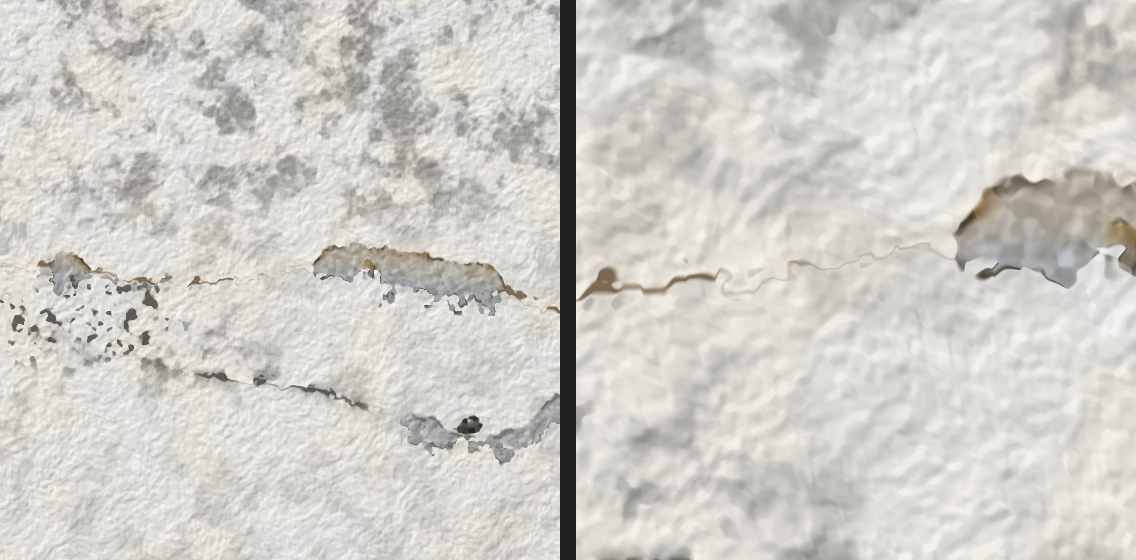
Left, the full canvas; right, a detail of the centre.
A WebGL 2 fragment shader for this texture:

```glsl
#version 300 es
precision highp float;
// Rough whitewashed plaster with grey stains, two ragged cracks and peeled patches.
uniform vec2 u_resolution;
out vec4 fragColor;

vec3 hash3(vec2 p) {
    vec3 q = fract(p.xyx * vec3(0.1031, 0.1030, 0.0973));
    q += dot(q, q.yzx + 33.33);
    return fract((q.xxy + q.yzz) * q.zyx);
}

// Cellular noise: random tones of scattered points, blended by closeness.
float cells(vec2 p) {
    vec2 id = floor(p), f = p - id;
    float sum = 0.0, total = 1e-4;
    for (int y = -1; y <= 1; y++)
    for (int x = -1; x <= 1; x++) {
        vec2 o = vec2(x, y);
        vec3 h = hash3(id + o + 200.0);
        vec2 d = o + h.xy - f;
        float w = exp(-7.0 * dot(d, d));
        sum += w * h.z;
        total += w;
    }
    return sum / total;
}

// Trowelled surface: short slanted ridges with finer grit on top.
float plasterHeight(vec2 p) {
    p += 0.005 * sin(p.yx * vec2(41.0, 37.0) + 2.0 * sin(p * 23.0));
    vec2 slanted = mat2(0.8, -0.6, 0.6, 0.8) * p;
    return 0.8 * cells(slanted * vec2(55.0, 95.0)) + 0.65 * cells(p * 140.0 + 9.0);
}

// Soft-ended interval from a to b.
float span(float x, float a, float b, float soft) {
    return smoothstep(a - soft, a + soft, x) * (1.0 - smoothstep(b - soft, b + soft, x));
}

void main() {
    vec2 uv = gl_FragCoord.xy / u_resolution;
    float edge = max(0.003, 1.0 / u_resolution.y);
    float broad = cells(uv * 17.0 + 3.0);
    float medium = cells(uv * 44.0 + 17.0);
    float fine = cells(uv * 110.0 + 31.0);
    float ragged = 0.6 * (medium - 0.5) + 0.4 * (fine - 0.5);

    // Grazing light from the upper left
    float relief = plasterHeight(uv) - plasterHeight(uv + vec2(-0.003, 0.004));
    float tone = 0.876 + 0.145 * clamp(relief, -0.9, 0.45) + 0.05 * (fine - 0.5);

    // Mottled grey stains, strongest in the upper half and beside the lower crack
    float stainZone = 0.35 + 0.65 * smoothstep(0.5, 0.72, uv.y)
        + 0.55 * span(uv.y, 0.3, 0.43, 0.04) * (1.0 - smoothstep(0.3, 0.6, uv.x));
    float stain = smoothstep(0.42, 0.8, 0.42 * broad + 0.33 * medium + 0.25 * fine);
    tone -= 0.29 * stain * stainZone;
    vec3 tint = mix(vec3(1.015, 1.0, 0.958), vec3(0.995, 1.0, 0.995), cells(uv * 13.0 + 50.0));
    vec3 color = tone * tint;

    // Upper crack: wavering line that opens into two peeled patches
    float upperY = uv.y - 0.508 - 0.015 * sin(uv.x * 11.0 + 1.0)
        + 0.07 * smoothstep(0.85, 1.05, uv.x) - 0.03 * ragged;
    float upperOpen = 0.031 * span(uv.x, 0.09, 0.155, 0.02)
        + 0.037 * span(uv.x, 0.57, 0.895, 0.025);
    float lumps = span(uv.x, 0.5, 0.74, 0.04) * smoothstep(0.45, 0.65, cells(uv * 22.0 + 71.0));
    float upperGap = abs(upperY) - upperOpen + 0.05 * ragged + 0.05 * lumps;
    float upperPeel = (1.0 - smoothstep(-edge, edge, upperGap)) * smoothstep(0.002, 0.012, upperOpen);

    // Pale warm lip above the upper crack
    float lip = smoothstep(-0.006, 0.004, upperY - 0.6 * upperOpen)
        * exp(-60.0 * max(upperY - upperOpen, 0.0));
    color = mix(color, vec3(0.92, 0.895, 0.85) + 0.14 * relief, 0.6 * lip);

    // Bare ground: ochre near the top rim, bluish below, dark broken rim
    float upperSide = smoothstep(-0.02, 0.02, upperY);
    float specks = smoothstep(0.45, 0.7, cells(uv * 75.0 + 5.0));
    vec3 ground = mix(vec3(0.63, 0.64, 0.65), vec3(0.69, 0.665, 0.615), upperSide);
    float rust = smoothstep(0.5, 0.75, cells(uv * 34.0 + 90.0));
    ground = mix(ground, vec3(0.56, 0.45, 0.28), rust * smoothstep(-0.025, 0.0, upperGap) * upperSide);
    ground = mix(ground, vec3(0.3, 0.27, 0.22), 0.8 * specks * smoothstep(-0.012, -0.002, upperGap));
    color = mix(color, ground + 0.12 * relief + 0.16 * (fine - 0.5), upperPeel);

    // Hairline part of the upper crack, swelling and fading
    float broken = smoothstep(0.4, 0.75, 0.5 * cells(uv * vec2(17.0, 8.0) + 40.0) + 0.5 * medium);
    float hair = 1.0 - smoothstep(0.0, 0.002 + 0.006 * broken, abs(upperY));
    hair *= (0.25 + broken) * (1.0 - smoothstep(0.005, 0.02, upperOpen));
    color = mix(color, vec3(0.43, 0.34, 0.24), min(0.9 * hair, 0.85));

    // Lower crack: falls to the right, then opens into grey hollows
    float lowerY = uv.y - 0.425 + 0.24 * uv.x - 0.07 * smoothstep(0.92, 1.0, uv.x)
        - 0.012 * sin(uv.x * 14.0) - 0.025 * ragged;
    float lowerOpen = 0.023 * span(uv.x, 0.72, 0.79, 0.02)
        + 0.009 * span(uv.x, 0.79, 0.88, 0.02) + 0.024 * span(uv.x, 0.89, 1.05, 0.025);
    float lowerGap = abs(lowerY) - lowerOpen + 0.04 * ragged;
    float lowerPeel = (1.0 - smoothstep(-edge, 2.0 * edge, lowerGap)) * smoothstep(0.002, 0.008, lowerOpen);
    vec3 hollow = vec3(0.64, 0.645, 0.645) + 0.14 * relief + 0.16 * (fine - 0.5);
    hollow = mix(hollow, vec3(0.32, 0.32, 0.3), 0.7 * specks * smoothstep(-0.008, -0.001, lowerGap));
    color = mix(color, hollow, lowerPeel);
    float pitShape = length((uv - vec2(0.838, 0.238)) * vec2(0.5, 1.0)) + 0.02 * ragged;
    float pit = 1.0 - smoothstep(0.013, 0.018, pitShape);
    color = mix(color, vec3(0.33, 0.33, 0.31) + 0.4 * (fine - 0.5), pit);

    // Broken hairline, its smudged shadow and loose dark flecks
    float lowerLine = span(uv.x, 0.27, 0.66, 0.04);
    float smudge = exp(-pow(lowerY / 0.016, 2.0)) * lowerLine * smoothstep(0.3, 0.7, medium);
    float split = 1.0 - smoothstep(0.0, 0.002 + 0.006 * broken, abs(lowerY));
    color *= 1.0 - 0.22 * smudge;
    float fleckZone = span(uv.y, 0.36, 0.5, 0.03) * (1.0 - smoothstep(0.25, 0.4, uv.x));
    float fleck = fleckZone * smoothstep(0.6, 0.75, 0.5 * medium + 0.5 * fine);
    float dark = max(fleck, split * lowerLine * (0.2 + broken));
    color = mix(color, vec3(0.3, 0.29, 0.26), min(dark, 0.85));

    fragColor = vec4(clamp(color, 0.0, 0.95), 1.0);
}
```
